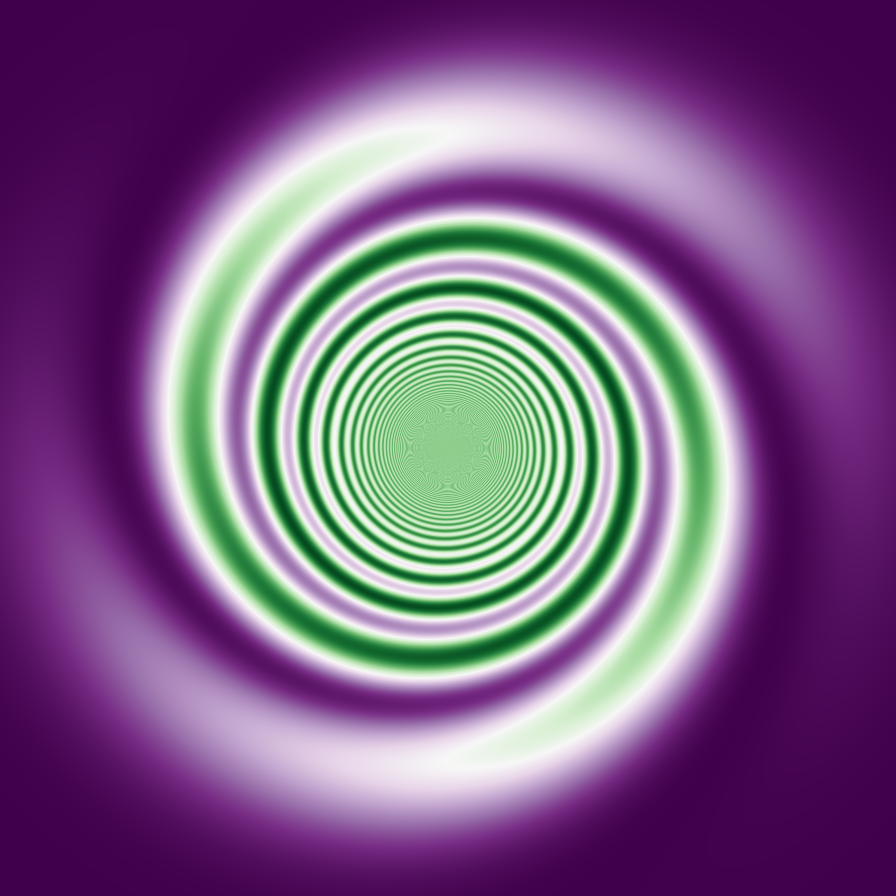
Reproduce this background procedurally as a Shadertoy shader.

```glsl
#define ARM_COUNT 2.0
#define WINDING 4.0
#define SHEAR_POWER 1.5
#define CORE_LEVEL 0.73
#define FALLOFF 3.05
#define FALLOFF_POWER 3.25
#define CONTRAST_GROWTH 5.4

// Diverging ramp: deep purple, through white, to deep green
vec3 purpleGreenRamp(float level) {
    const vec3 stops[11] = vec3[11](
        vec3(64, 0, 75), vec3(118, 42, 131), vec3(153, 112, 171),
        vec3(194, 165, 207), vec3(231, 212, 232), vec3(247, 247, 247),
        vec3(217, 240, 211), vec3(166, 219, 160), vec3(90, 174, 97),
        vec3(27, 120, 55), vec3(0, 68, 27));
    float position = clamp(level, 0.0, 1.0) * 10.0;
    int index = min(int(position), 9);
    return mix(stops[index], stops[index + 1], position - float(index)) / 255.0;
}

// Density of a disc whose arms wind ever tighter towards the core
float spiralDensity(vec2 p) {
    float radius = max(length(p), 0.001);
    float angle = atan(p.y, p.x);
    float phase = WINDING * pow(radius, -SHEAR_POWER) - ARM_COUNT * angle;
    float disc = CORE_LEVEL * exp(-FALLOFF * pow(radius, FALLOFF_POWER));
    float contrast = 1.0 - exp(-CONTRAST_GROWTH * radius * radius);
    return disc * (1.0 - contrast * cos(phase));
}

void mainImage(out vec4 fragColor, in vec2 fragCoord) {
    // Centred coordinates, with the nearest canvas edge at radius one
    vec2 p = (2.0 * fragCoord - iResolution.xy) / min(iResolution.x, iResolution.y);
    fragColor = vec4(purpleGreenRamp(spiralDensity(p)), 1.0);
}
```
